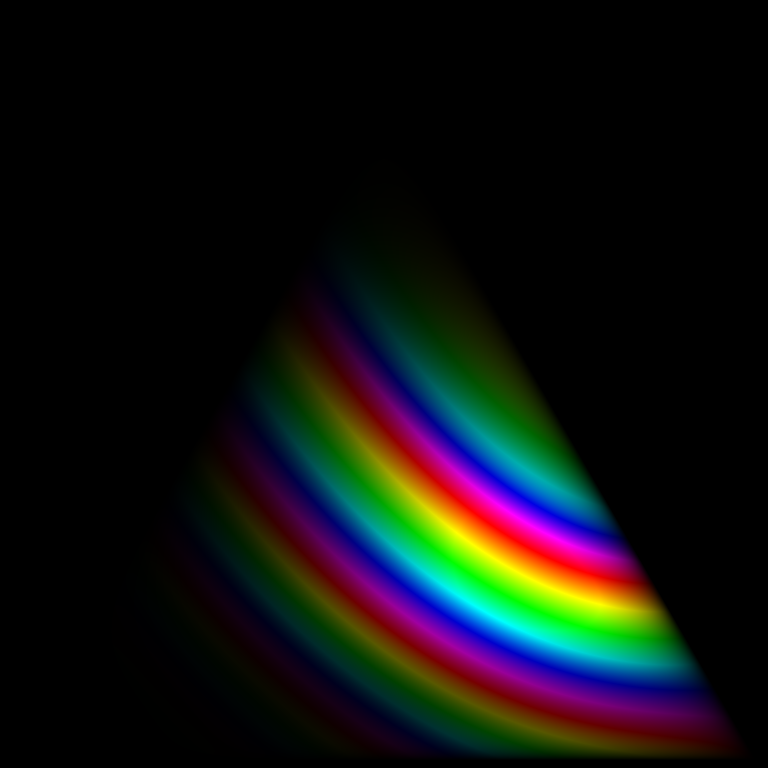
Give the GLSL for this background, as a Shadertoy shader.

```glsl
// Curved rainbow bands glowing inside a dark equilateral triangle.
// Barycentric weights of the triangle drive a smooth phase that sets the hue;
// a slanted Gaussian and soft triangle sides set the brightness.

#define BASE_Y 0.0104
#define TRI_HEIGHT 0.8385
#define TRI_WIDTH 0.9688
#define GLOW_CENTER vec2(0.703, 0.232)
#define GLOW_LENGTH 0.222
#define GLOW_UPPER 0.114
#define GLOW_LOWER 0.148
#define GLOW_GAIN 1.2
#define PHASE_START -0.9
#define SIDE_FADE vec3(0.015, 0.05, 0.024)

// Weights of the top, right and left corners; all positive inside.
vec3 triangleWeights(vec2 p) {
    float top = (p.y - BASE_Y) / TRI_HEIGHT;
    float halfRest = 0.5 * (1.0 - top);
    float across = (p.x - 0.5) / TRI_WIDTH;
    return vec3(top, halfRest + across, halfRest - across);
}

// Hue turns counted from the top corner toward the base.
float bandPhase(vec3 w) {
    float right = w.y;
    float left = w.z;
    float phase = PHASE_START
                + 2.4 * right * right * right
                - 0.5 * pow(right, 12.0)
                + left * (3.1 + 3.5 * left * left)
                + 5.0 * pow(right * left, 1.5);
    // Widen the outer bands, easing off again at the top corner.
    float outer = 1.0 - smoothstep(-0.35, 0.05, phase);
    return phase - 0.14 * outer * smoothstep(-0.95, -0.5, phase);
}

vec3 spectrum(float hue) {
    vec3 wheel = fract(hue + vec3(0.0, 2.0, 1.0) / 3.0);
    return clamp(abs(wheel * 6.0 - 3.0) - 1.0, 0.0, 1.0);
}

// Gaussian stretched along the falling diagonal.
float glow(vec2 p) {
    vec2 d = p - GLOW_CENTER;
    vec2 axes = vec2(d.x - d.y, d.x + d.y) * 0.70711;
    float thickness = axes.y > 0.0 ? GLOW_UPPER : GLOW_LOWER;
    axes /= vec2(GLOW_LENGTH, thickness);
    return GLOW_GAIN * exp(-0.5 * dot(axes, axes));
}

void mainImage(out vec4 fragColor, in vec2 fragCoord) {
    vec2 p = (fragCoord - 0.5 * iResolution.xy) / iResolution.y + 0.5;
    vec3 weights = max(triangleWeights(p), 0.0);

    // Soft sides, with an extra dimming toward the base.
    vec3 sides = 1.0 - exp(-weights / SIDE_FADE);
    float fade = sides.x * sides.y * sides.z;
    fade *= mix(0.52, 1.0, smoothstep(0.05, 0.28, weights.x));

    float brightness = min(glow(p) * fade, 1.0);
    fragColor = vec4(spectrum(bandPhase(weights)) * brightness, 1.0);
}
```
